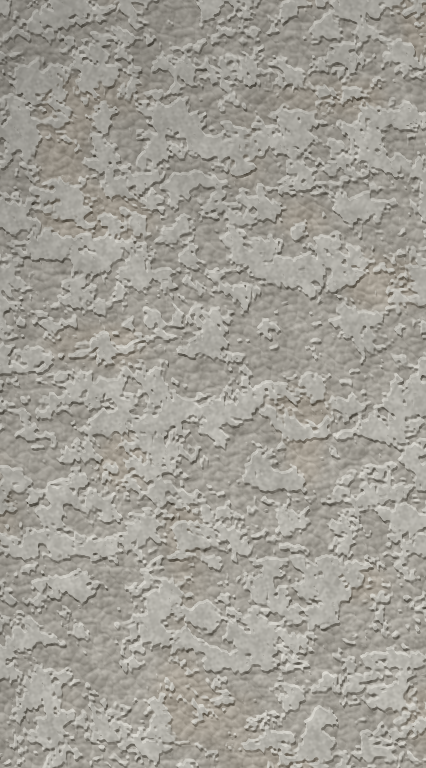
Give the GLSL for this texture, as a WebGL 2 fragment shader.

```glsl
#version 300 es
precision highp float;
// Weathered skip-trowel plaster: ragged pale plateaus over grainy, recessed patches.

uniform vec2 u_resolution;
out vec4 fragColor;

// Lengths are in canvas widths, frequencies in cells per canvas width.
const vec3 PLATEAU_COLOR = vec3(0.674, 0.666, 0.638);
const vec3 RECESS_COLOR = vec3(0.604, 0.590, 0.558);
const vec3 WARM_TINT = vec3(0.014, 0.002, -0.010);
const vec2 PATCH_FREQ = vec2(16.0, 19.0);
const float PATCH_GAIN = 0.78;
const float PATCH_LEVEL = 0.520;     // higher leaves fewer plateaus
const float EDGE_SOFTNESS = 0.038;
const float WARP_AMOUNT = 0.016;
const vec2 GRANULE_FREQ = vec2(50.0, 66.0);
const float GRANULE_HEIGHT = 0.62;
const vec2 LIGHT_STEP = vec2(-0.0025, 0.0062);
const float SHADOW_STRENGTH = 0.25;
const float GLINT_STRENGTH = 0.20;
const float GLINT_LIMIT = 0.085;
const float GRAIN_FREQ = 150.0;
const float GRAIN_STRENGTH = 0.09;
const float MOTTLE_STRENGTH = 0.05;
const float SMEAR_STRENGTH = 0.06;

float hash(vec2 p) {
    return fract(sin(dot(p, vec2(127.1, 311.7))) * 43758.5453);
}

float noise(vec2 p) {
    vec2 cell = floor(p);
    vec2 f = fract(p);
    f = f * f * (3.0 - 2.0 * f);
    float low = mix(hash(cell), hash(cell + vec2(1.0, 0.0)), f.x);
    float high = mix(hash(cell + vec2(0.0, 1.0)), hash(cell + 1.0), f.x);
    return mix(low, high, f.y);
}

vec2 turn(vec2 p) {
    return mat2(0.88, 0.475, -0.475, 0.88) * p;
}

float fbm(vec2 p) {
    float sum = 0.0, weight = 1.0, total = 0.0;
    for (int i = 0; i < 4; i++) {
        sum += weight * noise(p);
        total += weight;
        weight *= PATCH_GAIN;
        p = 2.0 * turn(p) + 17.3;
    }
    return sum / total;
}

// 1 on the trowelled plateaus, 0 in the recesses
float plateauMask(vec2 p) {
    vec2 warp = vec2(noise(p * 20.0 + 3.7), noise(p * 20.0 + 41.2)) - 0.5;
    float field = fbm((p + WARP_AMOUNT * warp) * PATCH_FREQ);
    return smoothstep(PATCH_LEVEL - EDGE_SOFTNESS, PATCH_LEVEL + EDGE_SOFTNESS, field);
}

// Rounded grains of uneven height, one per jittered cell
float granules(vec2 p) {
    vec2 q = p * GRANULE_FREQ + 0.8 * noise(p * 45.0);
    vec2 cell = floor(q);
    float top = 0.0;
    for (int y = -1; y <= 1; y++) {
        for (int x = -1; x <= 1; x++) {
            vec2 id = cell + vec2(x, y);
            vec2 offset = id + vec2(hash(id), hash(id + 57.3)) - q;
            float rise = mix(0.6, 1.1, hash(id + 113.9));
            top = max(top, rise - dot(offset, offset));
        }
    }
    return top;
}

float surfaceHeight(vec2 p, float mask) {
    return mix(GRANULE_HEIGHT * (granules(p) - 0.35), 1.0, mask);
}

void main() {
    vec2 uv = gl_FragCoord.xy / u_resolution;
    vec2 p = gl_FragCoord.xy / u_resolution.x;

    // Relief lit from above: walls facing down fall into shadow
    float mask = plateauMask(p);
    vec2 lit = p + LIGHT_STEP;
    float slope = surfaceHeight(p, mask) - surfaceHeight(lit, plateauMask(lit));
    float relief = slope < 0.0 ? SHADOW_STRENGTH * slope
                               : min(GLINT_STRENGTH * slope, GLINT_LIMIT);

    // Base colours with faint warm stains in some recesses
    float stain = smoothstep(0.55, 0.85, noise(p * 7.0 + 23.0));
    vec3 color = mix(RECESS_COLOR + WARM_TINT * stain, PLATEAU_COLOR, mask);
    color += relief;

    // Broad mottling, trowel smears and fine grain
    color += MOTTLE_STRENGTH * (noise(p * 18.0 + 71.0) - 0.5);
    color += SMEAR_STRENGTH * (noise(turn(p) * 55.0 + 5.0) - 0.5);
    color += GRAIN_STRENGTH * (noise(turn(p) * GRAIN_FREQ) - 0.5);

    // Uneven light: dim at the top left, brighter toward the bottom
    float light = 1.05 - 0.075 * uv.y * uv.y;
    light -= 0.08 * smoothstep(0.45, 1.0, uv.y) * (1.0 - uv.x);
    light -= 0.05 * smoothstep(0.25, 0.0, uv.x);
    fragColor = vec4(clamp(color * light, 0.0, 1.0), 1.0);
}
```
